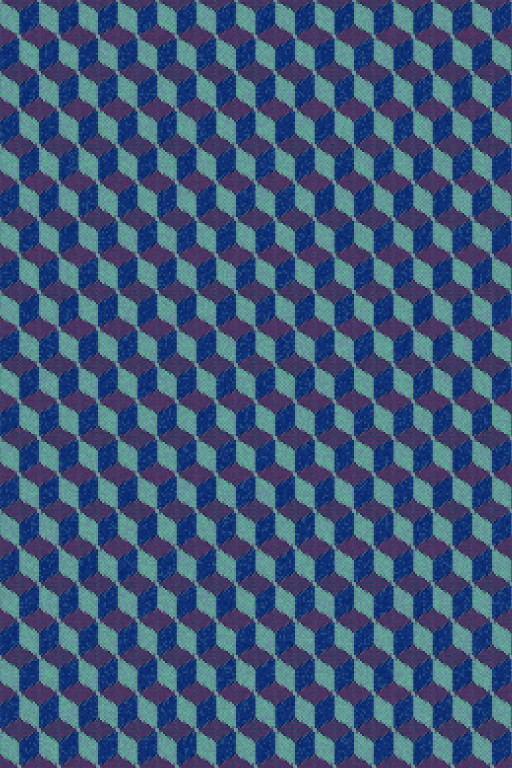
This pattern is drawn by a WebGL 2 fragment shader. Its source:

```glsl
#version 300 es
precision highp float;
// Woven tumbling-block cubes: plum tops, teal left sides, navy right sides.

uniform vec2 u_resolution;
out vec4 fragColor;

float hash(vec2 p) {
    vec3 q = fract(vec3(p.xyx) * 0.1031);
    q += dot(q, q.yzx + 33.33);
    return fract((q.x + q.y) * q.z);
}

// Cloth colour at p, with one cube per unit across and one cube row per unit down.
vec3 cloth(vec2 p) {
    // Snap to the stitch grid so that slanted edges become fine steps.
    vec2 stitch = floor(p * vec2(20.0, 18.0));
    p = (stitch + 0.5) / vec2(20.0, 18.0);
    float grain = hash(stitch + 71.0);
    float checker = mod(stitch.x + stitch.y, 2.0);

    // Alternate rows shift by half a cube.
    float row = floor(p.y);
    float down = p.y - row;
    float x = fract(p.x + 0.5 * mod(row, 2.0)) - 0.5;
    float side = abs(x);
    float topEdge = (1.0 - 2.0 * side) / 3.0;
    float bottomEdge = 1.0 - 2.0 * side / 3.0;
    bool upperTop = down < topEdge;
    bool lowerTop = down > bottomEdge;

    vec3 color;
    if (upperTop || lowerTop) {
        // Plum and slate threads in bands; every other row of tops is greyer.
        float topRow = row + (lowerTop ? 1.0 : 0.0);
        float band = mod(stitch.y, 2.0);
        float slate = 0.22 + 0.3 * band + 0.2 * mod(topRow + 1.0, 2.0);
        color = mix(vec3(0.35, 0.19, 0.39), vec3(0.18, 0.23, 0.37),
                    clamp(slate + 0.7 * (grain - 0.5), 0.0, 1.0));
    } else if (x < 0.0) {
        // Teal with cooler flecks.
        color = mix(vec3(0.37, 0.64, 0.57), vec3(0.41, 0.56, 0.62),
                    smoothstep(0.35, 0.8, grain));
        color *= 0.96 + 0.08 * checker;
    } else {
        // Navy with a few brighter threads.
        color = mix(vec3(0.03, 0.15, 0.43), vec3(0.09, 0.23, 0.48), grain);
        color += vec3(0.04, 0.07, 0.03) * step(0.88, grain);
    }

    // Dotted seams around the tops and down the sides.
    float slant = min(abs(down - topEdge), abs(down - bottomEdge));
    float seam = 1.0 - step(0.035, slant);
    color = mix(color, vec3(0.40, 0.52, 0.56), 0.28 * seam * checker);
    color *= 1.0 - 0.22 * seam * (1.0 - checker);
    float upright = 1.0 - step(0.03, min(side, 0.5 - side));
    color = mix(color, vec3(0.25, 0.36, 0.46), 0.3 * upright * checker);

    // Pale knots where the cubes meet.
    vec2 knot = vec2((0.5 - side) * 20.0, min(down, 1.0 - down) * 18.0);
    if (down > 0.5) knot.x = side * 20.0;
    color = mix(color, vec3(0.62, 0.72, 0.70), 0.55 * (1.0 - step(1.0, length(knot))));

    return color * (0.94 + 0.12 * hash(stitch.yx + 13.0));
}

void main() {
    // Average a 4 x 4 grid of samples to smooth every edge.
    vec3 sum = vec3(0.0);
    for (int j = 0; j < 4; j++) {
        for (int i = 0; i < 4; i++) {
            vec2 offset = (vec2(i, j) + 0.5) / 4.0 - 0.5;
            vec2 uv = (gl_FragCoord.xy + offset) / u_resolution;
            sum += cloth(vec2(uv.x * 13.0, (1.0 - uv.y) * 21.04) + vec2(0.01, 2.0));
        }
    }
    fragColor = vec4(sum / 16.0, 1.0);
}
```
